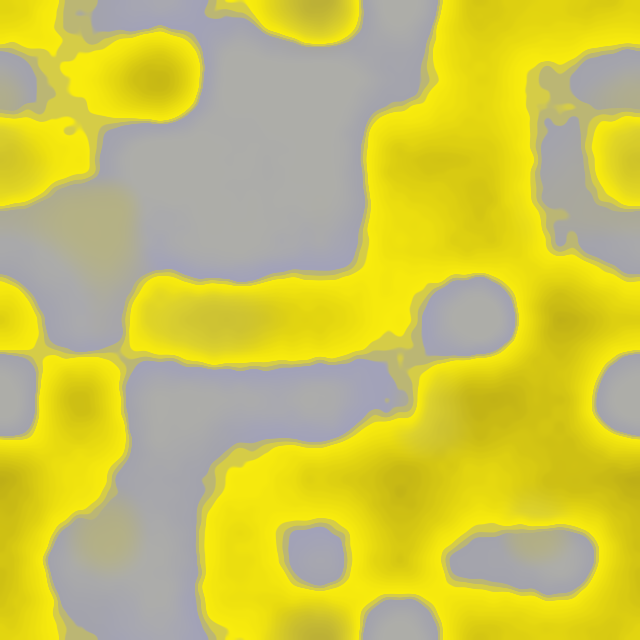
This texture is drawn by a WebGL 1 fragment shader. Its source:

```glsl
precision highp float;
// Tiling yellow islands with stepped olive shores on a soft grey ground.

uniform vec2 u_resolution;

const vec3 GREY_SHORE = vec3(0.640, 0.640, 0.675);
const vec3 GREY_DEEP = vec3(0.680, 0.680, 0.660);
const vec3 GREY_BLUE = vec3(0.635, 0.635, 0.725);
const vec3 OLIVE_OUTER = vec3(0.735, 0.715, 0.455);
const vec3 OLIVE_INNER = vec3(0.835, 0.800, 0.280);
const vec3 YELLOW_BRIGHT = vec3(0.975, 0.925, 0.050);
const vec3 YELLOW_DARK = vec3(0.720, 0.660, 0.090);
const vec3 HAZE = vec3(0.725, 0.705, 0.440);

const float OUTER_LEVEL = 0.432;
const float INNER_LEVEL = 0.461;
const float YELLOW_LEVEL = 0.496;

float hash(vec2 cell, float seed) {
  vec3 p = fract(vec3(cell.xyx + seed) * vec3(0.1031, 0.1030, 0.0973));
  p += dot(p, p.yzx + 33.33);
  return fract((p.x + p.y) * p.z);
}

// Wrapped lattice value; the right half is the shifted inverse of the left,
// which keeps the high and low areas balanced for any seed.
float lattice(vec2 cell, float count, float seed) {
  cell = mod(cell, count);
  float halfCount = count * 0.5;
  if (cell.x < halfCount) return hash(cell, seed);
  vec2 twin = vec2(cell.x - halfCount, mod(cell.y + 3.0, count));
  return 1.0 - hash(twin, seed);
}

// Periodic value noise with an even number of cells across the canvas.
float noise(vec2 uv, float count, float seed) {
  vec2 p = uv * count;
  vec2 cell = floor(p);
  vec2 f = fract(p);
  f = f * f * (3.0 - 2.0 * f);
  float low = mix(lattice(cell, count, seed),
                  lattice(cell + vec2(1.0, 0.0), count, seed), f.x);
  float high = mix(lattice(cell + vec2(0.0, 1.0), count, seed),
                   lattice(cell + vec2(1.0, 1.0), count, seed), f.x);
  return mix(low, high, f.y);
}

// Broad islands with a gentle middle octave and small ripples on the shores.
float height(vec2 uv) {
  float h = noise(uv, 8.0, 17.0);
  h += 0.10 * (noise(uv, 16.0, 41.0) - 0.5);
  h += 0.042 * (noise(uv, 48.0, 73.0) - 0.5);
  return h;
}

// Faint terraces blended into a smooth ramp.
float terrace(float t, float steps) {
  float s = t * steps;
  float stepped = (floor(s) + smoothstep(0.25, 0.75, fract(s))) / steps;
  return mix(t, stepped, 0.6);
}

vec3 groundColor(float h, float blue, float haze) {
  float depth = smoothstep(0.0, 0.30, OUTER_LEVEL - h);
  vec3 shore = mix(GREY_SHORE, GREY_BLUE, blue);
  vec3 color = mix(shore, GREY_DEEP, depth);
  return mix(color, HAZE, 0.65 * haze);
}

vec3 islandColor(float h, float haze) {
  float depth = clamp((h - YELLOW_LEVEL) / 0.5, 0.0, 1.0);
  float shade = pow(terrace(depth, 14.0), 1.25);
  vec3 color = mix(YELLOW_BRIGHT, YELLOW_DARK, shade);
  return mix(color, HAZE, 0.35 * haze * smoothstep(0.0, 0.3, depth));
}

float edge(float level, float h, float soft) {
  return smoothstep(level - soft, level + soft, h);
}

void main() {
  vec2 uv = gl_FragCoord.xy / u_resolution;
  float soft = 2.2 / min(u_resolution.x, u_resolution.y);

  float h = height(uv);
  float haze = smoothstep(0.66, 0.96, noise(uv, 6.0, 109.0));
  float blue = smoothstep(0.50, 0.85, noise(uv, 4.0, 151.0));

  // Layers from the ground up to the islands.
  vec3 color = groundColor(h, blue, haze);
  color = mix(color, OLIVE_OUTER, edge(OUTER_LEVEL, h, soft));
  color = mix(color, OLIVE_INNER, edge(INNER_LEVEL, h, soft));
  color = mix(color, islandColor(h, haze), edge(YELLOW_LEVEL, h, soft));

  gl_FragColor = vec4(color, 1.0);
}
```
